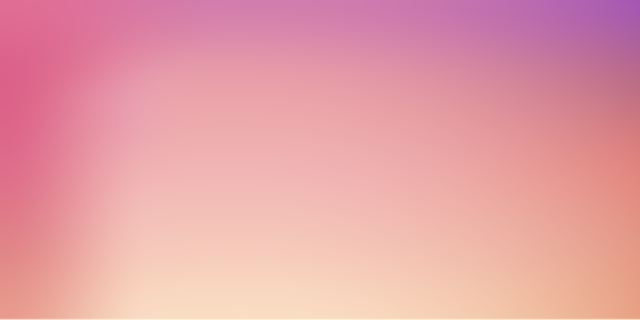
Give the GLSL for this background, as a Shadertoy shader.

```glsl
// Vertical colour stops, evenly spaced from bottom to top
const vec3 CENTRE[5] = vec3[5](
    vec3(0.98, 0.87, 0.76), vec3(0.96, 0.78, 0.73), vec3(0.94, 0.70, 0.70),
    vec3(0.91, 0.62, 0.66), vec3(0.82, 0.49, 0.68));
const vec3 LEFT[5] = vec3[5](
    vec3(0.91, 0.61, 0.55), vec3(0.88, 0.51, 0.53), vec3(0.87, 0.42, 0.54),
    vec3(0.86, 0.38, 0.54), vec3(0.88, 0.43, 0.58));
const vec3 RIGHT[5] = vec3[5](
    vec3(0.91, 0.63, 0.51), vec3(0.89, 0.59, 0.52), vec3(0.87, 0.51, 0.49),
    vec3(0.73, 0.42, 0.53), vec3(0.64, 0.34, 0.70));

// Horizontal reach of the side glows, as fractions of the width
const float LEFT_REACH = 0.24;
const float LEFT_TOP_REACH = 0.38;
const float RIGHT_START = 0.42;

// Bending of the central bands
const float BAND_CENTRE = 0.38;
const float BAND_TILT = 0.10;
const float BAND_BEND = 0.9;

// Lilac haze beside the rose glow
const vec3 HAZE_COLOR = vec3(0.91, 0.62, 0.71);
const vec2 HAZE_POSITION = vec2(0.19, 0.70);
const vec2 HAZE_SIZE = vec2(0.07, 0.18);
const float HAZE_STRENGTH = 0.6;

// Pale rim along the bottom edge
const vec3 RIM_COLOR = vec3(1.0, 0.97, 0.95);
const float RIM_HEIGHT = 0.004;
const float RIM_STRENGTH = 0.7;

// Smooth Catmull-Rom gradient through five stops
vec3 gradient(vec3 stops[5], float position) {
    float scaled = clamp(position, 0.0, 1.0) * 4.0;
    int i = min(int(scaled), 3);
    float t = scaled - float(i);
    vec3 before = stops[max(i - 1, 0)];
    vec3 start = stops[i];
    vec3 end = stops[i + 1];
    vec3 after = stops[min(i + 2, 4)];
    vec3 slopeIn = 0.5 * (end - before);
    vec3 slopeOut = 0.5 * (after - start);
    vec3 cubic = 2.0 * (start - end) + slopeIn + slopeOut;
    vec3 square = 3.0 * (end - start) - 2.0 * slopeIn - slopeOut;
    return ((cubic * t + square) * t + slopeIn) * t + start;
}

void mainImage(out vec4 fragColor, in vec2 fragCoord) {
    vec2 uv = fragCoord / iResolution.xy;

    // Central bands slope down to the right and bow around the cream base
    float offset = uv.x - BAND_CENTRE;
    float tilt = BAND_TILT * max(offset, 0.0) * smoothstep(0.0, 0.6, uv.y);
    float bow = BAND_BEND * offset * offset * (1.0 - smoothstep(0.0, 0.6, uv.y));
    bow *= 1.0 - smoothstep(0.0, 0.4, offset);
    vec3 color = gradient(CENTRE, uv.y + tilt + bow);

    // Haze
    vec2 hazeOffset = (uv - HAZE_POSITION) / HAZE_SIZE;
    color = mix(color, HAZE_COLOR, HAZE_STRENGTH * exp(-dot(hazeOffset, hazeOffset)));

    // Rose glow on the left, spreading into the top corner
    float reach = mix(LEFT_REACH, LEFT_TOP_REACH, smoothstep(0.66, 0.95, uv.y));
    float leftGlow = 1.0 - smoothstep(0.0, reach, uv.x);
    color = mix(color, gradient(LEFT, uv.y), leftGlow);

    // Coral and violet glow rising towards the right edge
    float rightGlow = clamp((uv.x - RIGHT_START) / (1.0 - RIGHT_START), 0.0, 1.0);
    color = mix(color, gradient(RIGHT, uv.y), rightGlow * rightGlow);

    // Rim, softened over one pixel
    float softness = 0.5 / iResolution.y;
    float rim = 1.0 - smoothstep(RIM_HEIGHT - softness, RIM_HEIGHT + softness, uv.y);
    color = mix(color, RIM_COLOR, RIM_STRENGTH * rim);

    fragColor = vec4(color, 1.0);
}
```
